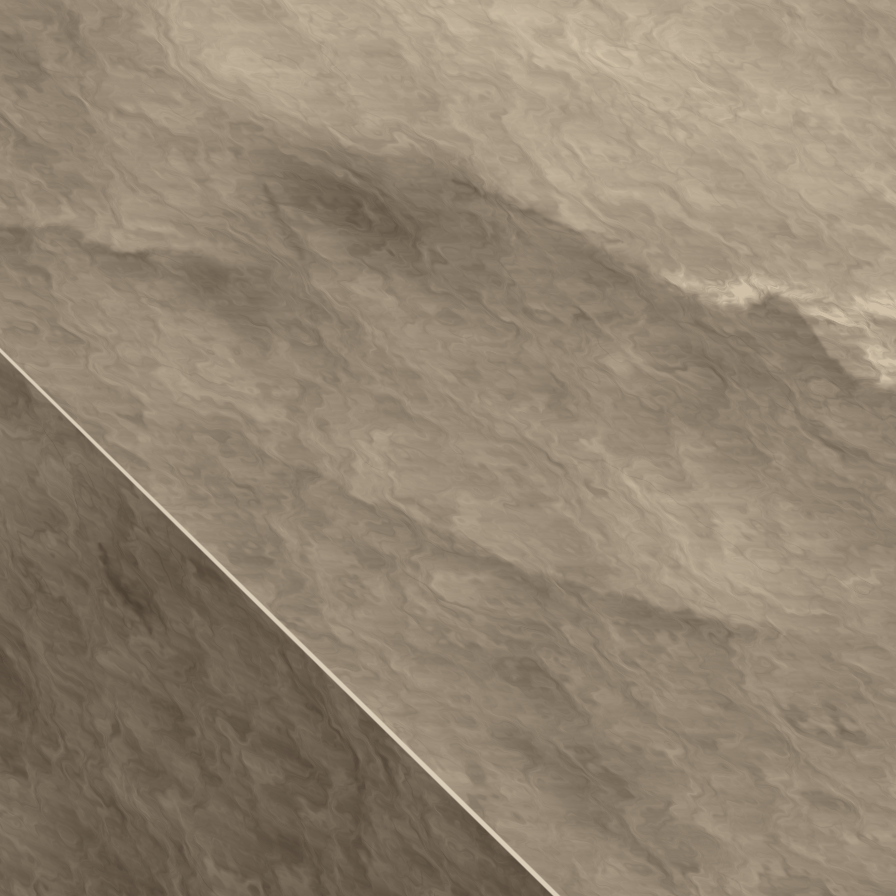
Write a WebGL 2 fragment shader that draws this texture.

```glsl
#version 300 es
precision highp float;
// Weathered brown stone slabs split by a thin, pale diagonal joint.
// Ledge curves and soft patches set the broad tone; stretched cellular
// noise bends their edges and adds streaks, chipped relief and seams.
uniform vec2 u_resolution;
out vec4 fragColor;

vec3 hash3(vec2 cell) {
    vec3 h = fract(cell.xyx * vec3(0.1031, 0.1030, 0.0973));
    h += dot(h, h.yxz + 33.33);
    return fract((h.xxy + h.yzz) * h.zyx);
}
// Cellular noise: one soft, randomly signed bump per cell
float cellNoise(vec2 p) {
    vec2 base = floor(p);
    float sum = 0.0;
    for (int j = -1; j <= 1; j++)
        for (int i = -1; i <= 1; i++) {
            vec2 cell = base + vec2(i, j);
            vec3 h = hash3(cell);
            vec2 d = p - cell - h.xy;
            float bump = max(1.0 - dot(d, d), 0.0);
            sum += (h.z * 2.0 - 1.0) * bump * bump;
        }
    return sum;
}
float layeredNoise(vec2 p) {
    float sum = 0.0, weight = 0.5;
    for (int i = 0; i < 5; i++) {
        sum += weight * cellNoise(p);
        p = mat2(1.62, 1.1, -1.1, 1.62) * p + 17.3;
        weight *= 0.64;
    }
    return sum;
}
// Coordinates along and across a tilted grain
vec2 turn(vec2 p, float angle) {
    float c = cos(angle), s = sin(angle);
    return vec2(c * p.x + s * p.y, c * p.y - s * p.x);
}
float patchGlow(vec2 p, vec2 center, vec2 size, float angle) {
    vec2 d = turn(p - center, angle) / size;
    return exp(-dot(d, d));
}
// Shadow that starts under a ledge and fades downward
float ledgeShadow(float height, float softness, float reach) {
    return smoothstep(softness, -softness, height) * exp(min(height, 0.0) / reach);
}
float crack(vec2 p, vec2 a, vec2 b, float width) {
    vec2 ab = b - a;
    float t = clamp(dot(p - a, ab) / dot(ab, ab), 0.0, 1.0);
    float d = length(p - a - ab * t) / (width * (0.4 + 2.4 * t * (1.0 - t)));
    return exp(-d * d);
}

void main() {
    vec2 uv = gl_FragCoord.xy / u_resolution;
    float pixel = 1.0 / min(u_resolution.x, u_resolution.y);

    // Joint and the two slabs beside it
    float joint = dot(uv, vec2(0.70, 0.714)) - 0.435;
    float lowerSlab = smoothstep(pixel, -pixel, joint);

    // Streaks run steeper in the lower slab
    vec2 grain = turn(uv, mix(-0.55, -0.95, lowerSlab));
    float streaks = layeredNoise(grain * vec2(7.0, 15.0) + lowerSlab * 31.0);
    vec2 chipPos = grain * vec2(22.0, 38.0) + streaks * 1.5 + 9.0;
    float chips = layeredNoise(chipPos);
    float relief = chips - layeredNoise(chipPos + vec2(0.15, 0.35));
    float seamNoise = layeredNoise(grain * vec2(5.0, 13.0) + 71.0);
    float seams = smoothstep(0.05, 0.0, abs(seamNoise)) * smoothstep(-0.05, 0.3, streaks + 0.5 * chips);
    vec2 warp = vec2(layeredNoise(uv * 11.0 + 4.0), layeredNoise(uv * 11.0 + 47.0));
    vec2 p = uv + 0.02 * warp;

    // Upper slab: pale top right, softer brown toward the left
    float tone = 0.54 + 0.22 * smoothstep(0.55, 1.45, p.x * 0.5 + p.y);
    tone += 0.12 * patchGlow(p, vec2(0.60, 0.97), vec2(0.32, 0.14), -0.3);
    tone -= 0.22 * patchGlow(p, vec2(0.02, 0.95), vec2(0.16, 0.10), -0.5);
    tone -= 0.16 * patchGlow(p, vec2(0.99, 0.96), vec2(0.08, 0.06), -0.6);

    // Long upper ledge, crisp only at its right end
    float upperY = 0.86 - 0.2 * (p.x - 0.25) - 0.3 * max(p.x - 0.5, 0.0)
                 + 0.03 * exp(-pow((p.x - 0.88) / 0.05, 2.0));
    float upper = p.y - upperY;
    float softness = mix(0.035, 0.006, smoothstep(0.55, 0.75, p.x));
    tone -= 0.32 * ledgeShadow(upper, softness, 0.15) * smoothstep(0.12, 0.42, p.x);
    tone -= 0.20 * patchGlow(p, vec2(0.46, 0.735), vec2(0.14, 0.045), -0.5);
    tone -= 0.13 * patchGlow(p, vec2(0.87, 0.58), vec2(0.13, 0.09), -0.5);

    // Pale vein resting on the ledge
    float vein = patchGlow(p, vec2(0.83, 0.672), vec2(0.09, 0.014), -0.12)
               + patchGlow(p, vec2(0.97, 0.655), vec2(0.07, 0.020), 0.05)
               + 0.8 * patchGlow(p, vec2(1.0, 0.585), vec2(0.05, 0.025), -0.8);
    tone += (0.36 + 0.5 * relief) * vein * smoothstep(-0.012, 0.006, upper);

    // Short left ledge and the hollow at its end
    float left = p.y - 0.75 + 0.19 * p.x;
    float leftSpan = smoothstep(0.28, 0.22, p.x);
    tone -= 0.28 * ledgeShadow(left, 0.006, 0.06) * leftSpan;
    tone += 0.10 * exp(-pow((left - 0.014) / 0.014, 2.0)) * leftSpan;
    tone -= 0.24 * patchGlow(p, vec2(0.26, 0.65), vec2(0.06, 0.022), -1.0);

    // Pale shelf above the lower ledge
    float run = p.x - 0.37;
    float lower = p.y - 0.46 + 0.5 * run - 0.35 * run * run;
    tone += 0.10 * patchGlow(p, vec2(0.30, 0.53), vec2(0.26, 0.07), -0.4);
    tone += 0.16 * patchGlow(p, vec2(0.75, 0.39), vec2(0.18, 0.07), -0.4) * smoothstep(-0.01, 0.01, lower);
    tone -= 0.21 * ledgeShadow(lower, 0.006, 0.07) * smoothstep(0.18, 0.40, p.x) * smoothstep(0.96, 0.75, p.x);
    tone -= 0.18 * patchGlow(p, vec2(0.68, 0.12), vec2(0.17, 0.045), -0.8);

    // Lower slab: darker, a little lighter at its left corners
    float darkTone = 0.05 + 0.14 * patchGlow(p, vec2(0.02, 0.12), vec2(0.13, 0.16), -0.9)
                   + 0.14 * patchGlow(p, vec2(0.02, 0.50), vec2(0.07, 0.09), 0.0)
                   + 0.14 * patchGlow(p, vec2(0.30, 0.23), vec2(0.10, 0.04), -0.8)
                   - 0.12 * patchGlow(p, vec2(0.19, 0.36), vec2(0.07, 0.05), 0.8);
    tone = mix(tone, darkTone, lowerSlab);

    // Cracks, then mineral texture
    tone -= 0.22 * crack(p, vec2(0.112, 0.40), vec2(0.165, 0.285), 0.006);
    tone -= 0.16 * crack(p, vec2(0.30, 0.79), vec2(0.34, 0.71), 0.009);
    tone -= 0.20 * crack(p, vec2(0.50, 0.80), vec2(0.69, 0.73), 0.005);
    tone += 0.17 * streaks + 0.08 * chips + 0.17 * relief - 0.09 * seams;

    vec3 stone = mix(vec3(0.40, 0.35, 0.29), vec3(0.76, 0.70, 0.61), clamp(tone, -0.25, 1.15));
    float halfWidth = mix(0.0018, 0.0027, smoothstep(0.0, 0.5, uv.x));
    float line = smoothstep(halfWidth + pixel, halfWidth - pixel, abs(joint));
    fragColor = vec4(mix(stone, vec3(0.86, 0.81, 0.73), line), 1.0);
}
```
